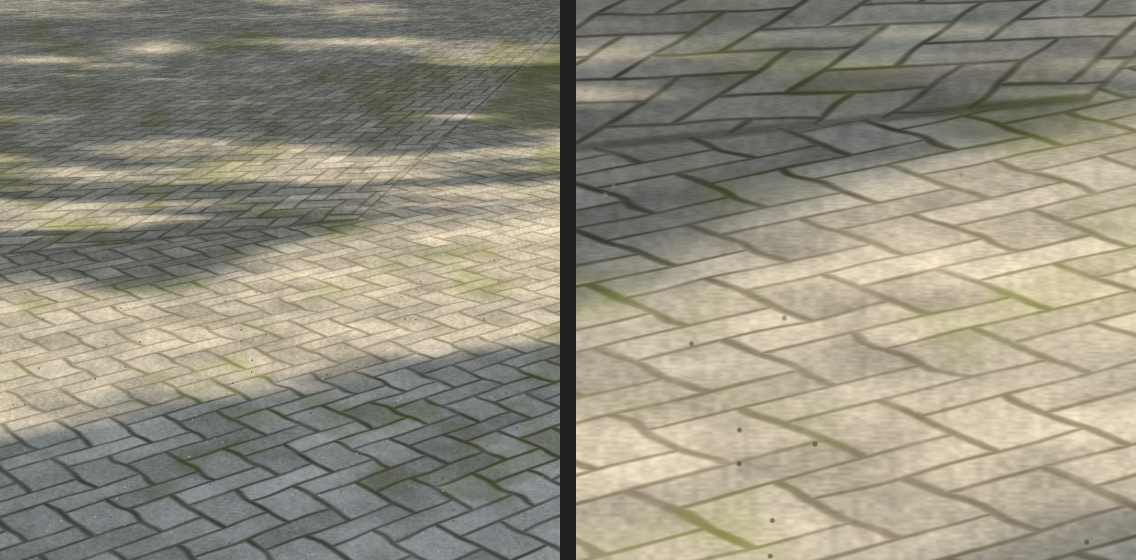
Left, the full canvas; right, a detail of the centre.
Write a WebGL 2 fragment shader that draws this texture.

```glsl
#version 300 es
precision highp float;
// Herringbone paving in perspective, in shade with bands and streaks of sunlight.
uniform vec2 u_resolution;
out vec4 fragColor;

const float HORIZON = 1.2;
const float JOINT_WIDTH = 0.06;
const vec3 SHADE_NEAR = vec3(0.48, 0.50, 0.505);
const vec3 SHADE_FAR = vec3(0.42, 0.43, 0.415);
const vec3 SUNLIT = vec3(0.87, 0.81, 0.70);
const vec3 JOINT_DARK = vec3(0.20, 0.21, 0.18);
const vec3 JOINT_SUNLIT = vec3(0.53, 0.48, 0.36);
const vec3 MOSS = vec3(0.34, 0.36, 0.17);

// Small sun flecks: centre and radii.
const vec4 FLECKS[7] = vec4[7](
  vec4(0.35, 0.742, 0.10, 0.009), vec4(0.50, 0.729, 0.15, 0.014),
  vec4(0.28, 0.915, 0.08, 0.012), vec4(0.66, 0.925, 0.24, 0.007),
  vec4(0.82, 0.792, 0.08, 0.006), vec4(0.00, 0.715, 0.07, 0.011),
  vec4(0.08, 0.897, 0.13, 0.008));

float hash(vec2 p) {
  return fract(sin(dot(p, vec2(127.1, 311.7))) * 43758.5453);
}

float noise(vec2 p) {
  vec2 i = floor(p), f = fract(p);
  f = f * f * (3.0 - 2.0 * f);
  return mix(mix(hash(i), hash(i + vec2(1, 0)), f.x),
             mix(hash(i + vec2(0, 1)), hash(i + 1.0), f.x), f.y);
}

float fbm(vec2 p) {
  float sum = 0.0, gain = 0.5;
  for (int i = 0; i < 4; i++) {
    sum += gain * noise(p);
    p = p * 2.03 + 17.0;
    gain *= 0.5;
  }
  return sum / 0.9375;
}

// Soft band between two heights.
float band(float y, float low, float high, float blur) {
  return smoothstep(low - blur, low + blur, y) * (1.0 - smoothstep(high - blur, high + blur, y));
}

// Bricks of 2 by 1 units; returns joint coverage and a random tone per brick.
vec2 herringbone(vec2 p, vec2 pixel) {
  vec2 cell = floor(p);
  float k = mod(cell.x - cell.y, 4.0);
  vec2 size = k < 1.5 ? vec2(2, 1) : vec2(1, 2);
  vec2 corner = cell - vec2(k == 1.0, k == 2.0);
  vec2 local = p - corner;
  vec2 edge = min(local, size - local);
  vec2 blur = pixel * 0.8 + 0.025;
  vec2 line = 1.0 - smoothstep(JOINT_WIDTH - blur, JOINT_WIDTH + blur, edge);
  line *= clamp(2.6 * JOINT_WIDTH / blur, 0.35, 1.0);
  return vec2(max(line.x, line.y), hash(corner + size * 0.37));
}

// Lays the bricks along two ground directions, with slightly crooked joints.
vec2 paving(vec2 ground, vec2 along, vec2 across) {
  vec2 p = inverse(mat2(along, across)) * ground;
  vec2 pixel = fwidth(p);
  vec2 crooked = vec2(noise(p * 1.3), noise(p * 1.3 + 40.0)) - 0.5;
  return herringbone(p + 0.16 * crooked, pixel);
}

float sunlight(vec2 uv) {
  float ragged = fbm(vec2(uv.x * 4.0 - uv.y * 3.0, uv.y * 20.0)) - 0.5;
  float y = uv.y + 0.07 * ragged;
  float notch = 0.07 * exp(-20.0 * (uv.x - 0.3) * (uv.x - 0.3));
  float light = band(y, 0.24 + 0.16 * uv.x, 0.51 + 0.14 * uv.x - notch, 0.035);
  light *= 0.88 + 0.5 * ragged;
  float streak = fbm(vec2(uv.x * 3.0 - uv.y * 4.0, uv.y * 38.0));
  float middle = band(y, 0.575 + 0.05 * uv.x, 0.69 + 0.06 * uv.x, 0.015);
  light = max(light, middle * smoothstep(0.28, 0.68, streak) * 0.85);
  light = max(light, smoothstep(0.68, 0.74, uv.y) * smoothstep(0.52, 0.78, streak) * 0.6);
  for (int i = 0; i < 7; i++) {
    vec2 offset = (vec2(uv.x, uv.y + 0.02 * ragged) - FLECKS[i].xy) / FLECKS[i].zw;
    light = max(light, 0.85 * exp(-dot(offset, offset) * 1.3));
  }
  return clamp(light, 0.0, 1.0);
}

void main() {
  vec2 uv = gl_FragCoord.xy / u_resolution;
  float depth = HORIZON - uv.y;
  vec2 ground = vec2(uv.x - 0.5, 1.0) / depth;

  // Two fields of bricks meet at a bent border.
  vec2 nearField = paving(ground, vec2(0.070, 0.0225), vec2(0.0305, -0.016));
  vec2 farField = paving(ground, vec2(0.071, 0.005), vec2(0.0355, 0.043));
  float side = 0.64 + (uv.y - 0.61) * 1.07 - uv.x;
  float border = min(uv.y - 0.545 - 0.1 * uv.x, side);
  vec2 brick = border > 0.0 ? farField : nearField;
  float seam = 1.0 - smoothstep(0.001, 0.004, abs(border));
  float joint = max(brick.x, seam * 0.6);

  // Stone faces, worn and grainy.
  float light = sunlight(uv);
  float grain = noise(ground * vec2(190.0, 420.0)) + noise(uv * 230.0) - 1.0;
  float wear = fbm(ground * vec2(14.0, 30.0)) - 0.5;
  vec3 stone = mix(mix(SHADE_NEAR, SHADE_FAR, smoothstep(0.1, 0.65, uv.y)), SUNLIT, light);
  stone *= 1.0 + 0.2 * (brick.y - 0.5) * (1.0 - 0.4 * light) + 0.11 * grain + 0.3 * wear;

  // Joints fill with dust in the sun; moss gathers in patches and in the far corner.
  float dusty = 0.55 + 0.45 * noise(ground * vec2(25.0, 50.0));
  vec3 color = mix(stone, mix(JOINT_DARK, JOINT_SUNLIT, light), joint * dusty * (1.0 - 0.25 * light));
  float corner = smoothstep(0.0, 0.03, -side) * smoothstep(0.75, 0.79, uv.y);
  float patches = smoothstep(0.56, 0.76, fbm(uv * vec2(7.0, 15.0) + 3.0));
  float moss = patches * (0.25 + 0.4 * joint) + corner * (0.35 + 0.3 * wear);
  color = mix(color, MOSS * (0.75 + 0.9 * light), clamp(moss, 0.0, 0.7));

  // Scattered crumbs on the near stones.
  vec2 crumbCell = floor(uv * 150.0);
  vec2 spot = fract(uv * 150.0) - 0.3 - 0.4 * hash(crumbCell + 9.0);
  float crumb = step(0.985, hash(crumbCell)) * (1.0 - smoothstep(0.12, 0.32, length(spot)));
  float crumbTone = 0.25 + 0.5 * step(0.4, hash(crumbCell + 5.0));
  color = mix(color, vec3(crumbTone) * vec3(1.0, 0.98, 0.85), crumb * 0.6 * smoothstep(0.65, 0.4, uv.y));

  fragColor = vec4(color, 1.0);
}
```
